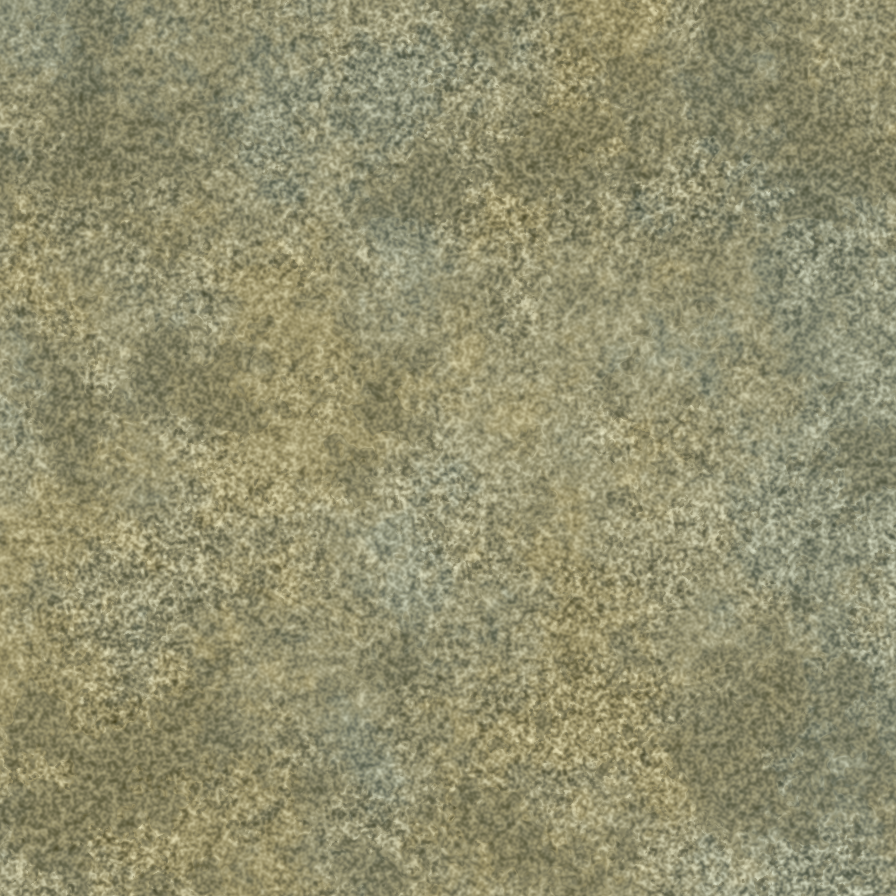
A WebGL 2 fragment shader for this texture:

```glsl
#version 300 es
precision highp float;
// Weathered olive stone: ochre and grey clouds, speckled dark patches, pale crust and fine grain.

uniform vec2 u_resolution;
out vec4 fragColor;

const vec3 DARK  = vec3(0.42, 0.42, 0.315);
const vec3 SHADE = vec3(0.51, 0.50, 0.39);
const vec3 MID   = vec3(0.58, 0.565, 0.43);
const vec3 LIGHT = vec3(0.64, 0.625, 0.495);
const vec3 CREAM = vec3(0.74, 0.73, 0.60);
const vec3 OCHRE_TINT = vec3(0.020, 0.000, -0.034);
const vec3 GREY_TINT  = vec3(-0.022, 0.003, 0.034);

float hash(ivec2 cell, uint seed) {
  uvec2 q = uvec2(cell) * uvec2(1597u, 3571u) + seed * 7919u;
  uint h = (q.x ^ (q.y << 15)) * 73471u + q.y * 9781u;
  h = (h ^ (h >> 15)) * 668265u;
  h = (h ^ (h >> 13)) * 374761u;
  h ^= h >> 16;
  return float(h & 65535u) / 65536.0;
}

float slope(ivec2 cell, vec2 offset, uint seed) {
  float angle = 6.28319 * hash(cell, seed);
  return dot(vec2(cos(angle), sin(angle)), offset);
}

// Gradient noise scaled to a spread of about one
float noise(vec2 p, uint seed) {
  ivec2 cell = ivec2(floor(p));
  vec2 f = fract(p);
  vec2 s = f * f * f * (f * (f * 6.0 - 15.0) + 10.0);
  float low = mix(slope(cell, f, seed),
                  slope(cell + ivec2(1, 0), f - vec2(1, 0), seed), s.x);
  float high = mix(slope(cell + ivec2(0, 1), f - vec2(0, 1), seed),
                   slope(cell + ivec2(1, 1), f - vec2(1, 1), seed), s.x);
  return 4.7 * mix(low, high, s.y);
}

// Summed octaves, normalised to keep the same spread
float fbm(vec2 p, int octaves, float gain, uint seed) {
  const mat2 TURN = mat2(1.6, 1.2, -1.2, 1.6);
  float sum = 0.0, power = 0.0, amp = 1.0;
  for (int i = 0; i < octaves; i++) {
    sum += amp * noise(p, seed + uint(i));
    power += amp * amp;
    amp *= gain;
    p = TURN * p + 3.7;
  }
  return sum * inversesqrt(power);
}

float ramp(float from, float to, float x) {
  return clamp((x - from) / (to - from), 0.0, 1.0);
}

vec3 stoneColour(float tone) {
  vec3 c = mix(DARK, SHADE, ramp(-1.55, -0.7, tone));
  c = mix(c, MID, ramp(-0.7, -0.06, tone));
  c = mix(c, LIGHT, ramp(-0.06, 0.67, tone));
  c = mix(c, CREAM, ramp(0.67, 1.7, tone));
  return c + 0.07 * (tone - clamp(tone, -1.55, 1.7));
}

void main() {
  vec2 p = gl_FragCoord.xy / min(u_resolution.x, u_resolution.y);

  // Broad clouds, mottling and sharp grain
  float cloud = fbm(p * 3.0, 3, 0.5, 31u);
  float hue = fbm(p * 2.7 + 5.0, 6, 0.65, 43u);
  float rough = fbm(p * 4.0 + 9.0, 4, 0.65, 53u);
  float mottle = fbm(p * 26.0, 3, 0.85, 61u);
  float grain = fbm(p * 105.0, 2, 1.0, 71u);
  float grainAmount = 0.70 + 0.13 * clamp(rough, -1.5, 1.5);
  float tone = 0.16 + 0.17 * cloud + 0.33 * mottle + grainAmount * grain;

  // Pale curled crust and flecks in the rougher areas
  float curl = 1.0 - abs(fbm(p * 42.0, 2, 0.5, 83u));
  float crust = smoothstep(0.6, 0.95, curl) * smoothstep(0.2, 1.5, rough + 0.5 * mottle);
  float fleck = smoothstep(0.9, 1.8, fbm(p * 90.0, 2, 0.8, 97u));
  tone += 0.3 * crust + 0.8 * fleck * smoothstep(-0.5, 1.0, rough);

  // Dark patches with crumbling edges and a pale rim, and small islands around them
  float field = fbm(p * 4.2 + 2.0, 6, 0.72, 103u) + 0.2 * mottle + 0.1 * grain;
  float patchMask = smoothstep(0.7, 1.15, field);
  float rim = smoothstep(0.35, 0.65, field) * (1.0 - patchMask);
  float island = smoothstep(0.9, 1.4, fbm(p * 32.0, 4, 0.75, 127u) + 0.35 * field);
  float darkMask = max(patchMask, 0.85 * island * smoothstep(-0.9, 0.6, rough));
  tone += 0.2 * rim;
  tone = mix(tone, -0.95 + 0.15 * mottle + 0.55 * grain, 0.85 * darkMask);

  // Ochre and grey staining, weaker inside the dark patches
  float stain = hue + 0.25 * mottle;
  vec3 tint = OCHRE_TINT * smoothstep(0.0, 1.6, stain)
            + GREY_TINT * smoothstep(0.1, 1.7, -stain);
  vec3 colour = stoneColour(tone) + tint * (1.0 - 0.5 * darkMask);
  fragColor = vec4(clamp(colour, 0.0, 1.0), 1.0);
}
```
